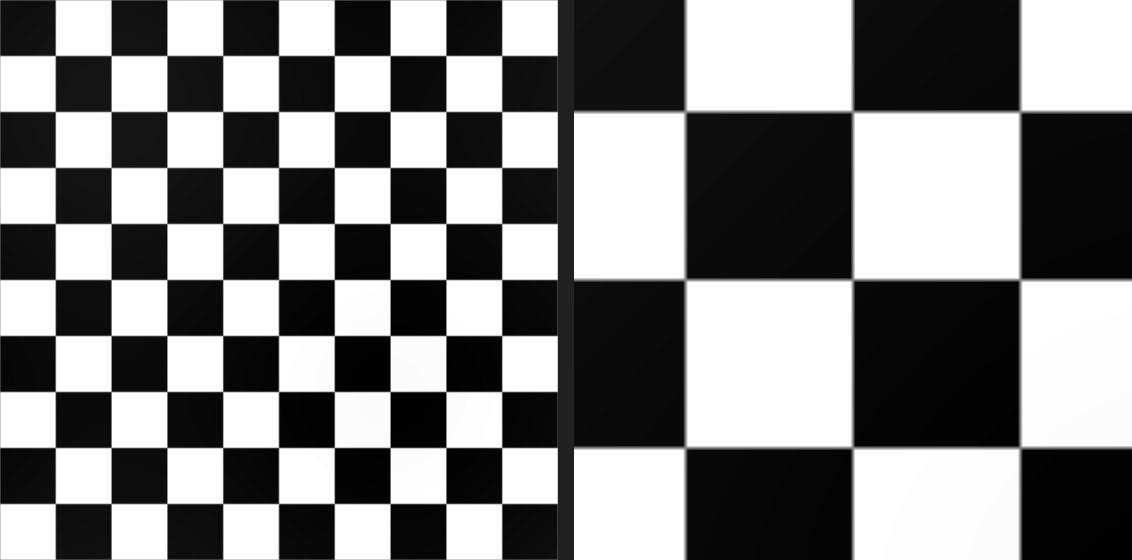
Left: the whole. Right: its middle third, enlarged.
Reproduce this pattern procedurally as a Shadertoy shader.

```glsl
// Glossy black and white checkerboard, ten by ten, with soft grey joints and a diagonal sheen.

// Square wave per axis: +1 and -1 in alternate cells, ramping through 0 at the joints.
vec2 softSquareWave(vec2 cell, vec2 jointHalfWidth) {
    vec2 side = 1.0 - 2.0 * mod(floor(cell), 2.0);
    vec2 jointDistance = 0.5 - abs(fract(cell) - 0.5);
    return side * min(jointDistance / jointHalfWidth, 1.0);
}

// Wrapping light from 0 to 1, brightest at the upper left, darkest at the lower right.
float diagonalSheen(vec2 uv) {
    vec2 wave = cos(6.28318 * (uv - vec2(0.2, 0.8)));
    return 0.5 + 0.25 * (wave.x + wave.y);
}

void mainImage(out vec4 fragColor, in vec2 fragCoord) {
    vec2 uv = fragCoord / iResolution.xy;
    const float cellCount = 10.0;

    // Joints keep their share of the canvas but never get thinner than a pixel's blur.
    vec2 jointHalfWidth = cellCount * max(vec2(0.0015), 0.75 / iResolution.xy);
    vec2 wave = softSquareWave(uv * cellCount, jointHalfWidth);
    float whiteness = 0.5 + 0.5 * wave.x * wave.y;

    // Tile shades under the sheen
    float sheen = diagonalSheen(uv);
    float blackTile = 0.08 * sheen;
    float whiteTile = min(0.985 + 0.06 * sheen, 1.0);

    fragColor = vec4(vec3(mix(blackTile, whiteTile, whiteness)), 1.0);
}
```
